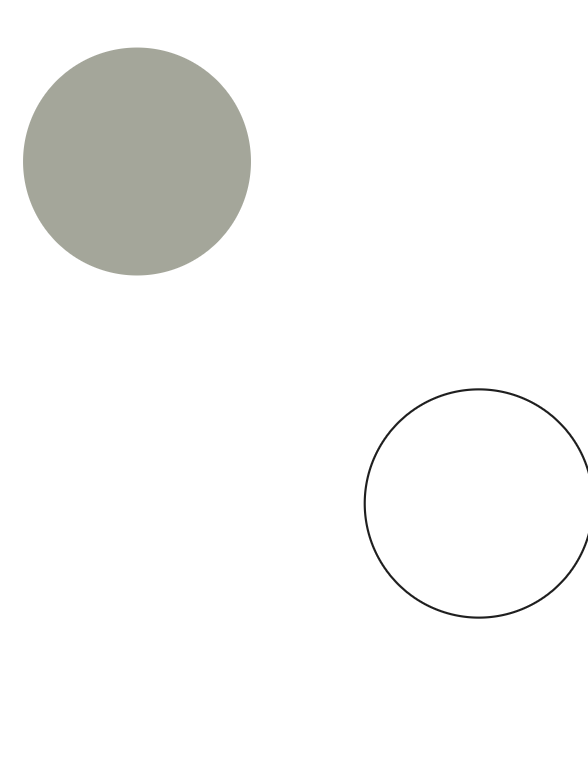
A Shadertoy shader for this background:

```glsl
// Two equal circles on a white ground: a filled grey-green disc at upper left
// and a thin dark ring at lower right, cut by the right edge.
// Both are distance functions in units of the canvas height.

#define DISC_CENTER vec2(0.1784, 0.7897)
#define DISC_RADIUS 0.1484
#define RING_CENTER vec2(0.6235, 0.3444)
#define RING_RADIUS 0.1486
#define RING_WIDTH  0.0028
#define PAPER_COLOR vec3(1.0)
#define DISC_COLOR  vec3(0.643, 0.651, 0.604)
#define RING_COLOR  vec3(0.12)

float circleDistance(vec2 point, vec2 center, float radius) {
    return length(point - center) - radius;
}

// Coverage of a shape, smoothed over one pixel at its edge
float coverage(float dist, float pixel) {
    return clamp(0.5 - dist / pixel, 0.0, 1.0);
}

void mainImage(out vec4 fragColor, in vec2 fragCoord) {
    vec2 point = fragCoord / iResolution.y;
    float pixel = 1.0 / iResolution.y;

    // Filled disc
    float disc = circleDistance(point, DISC_CENTER, DISC_RADIUS);
    vec3 color = mix(PAPER_COLOR, DISC_COLOR, coverage(disc, pixel));

    // Outlined ring
    float ring = abs(circleDistance(point, RING_CENTER, RING_RADIUS)) - 0.5 * RING_WIDTH;
    color = mix(color, RING_COLOR, coverage(ring, pixel));

    fragColor = vec4(color, 1.0);
}
```
